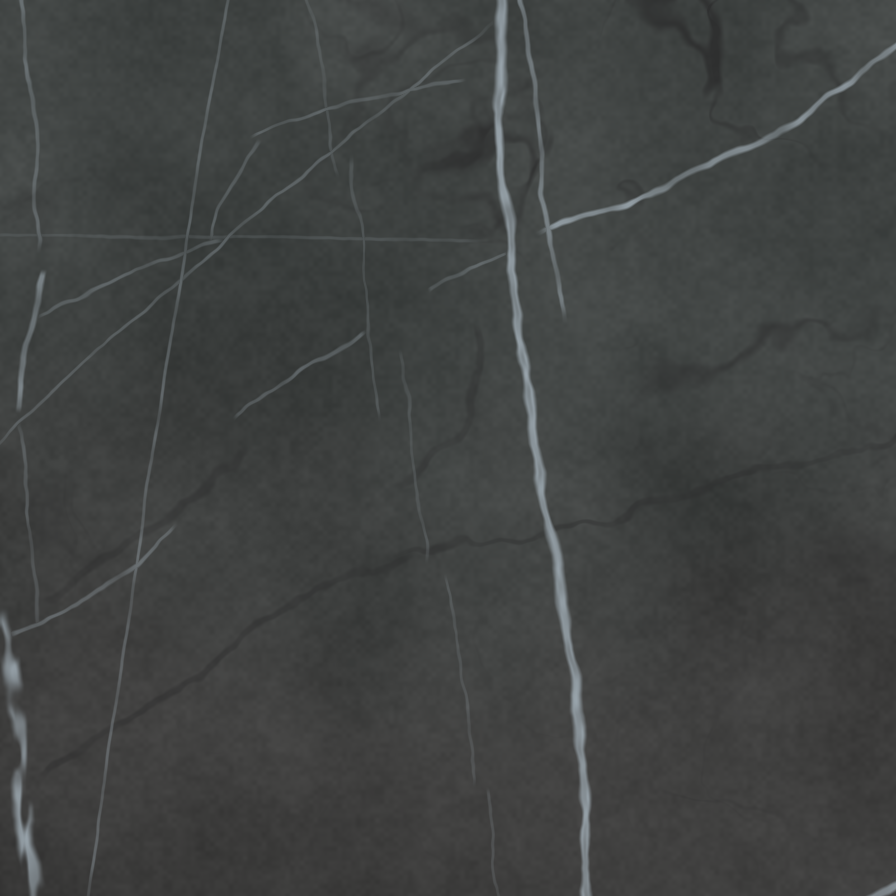
A Shadertoy shader for this texture:

```glsl
// Dark grey marble: clouded stone with fine grain, a branching web of dark
// cracks from warped noise, and pale calcite veins drawn as bent, noise-shaken
// distance lines, from one broad vein down to faint hairlines.

#define STONE_COOL vec3(0.256, 0.271, 0.266)
#define STONE_WARM vec3(0.244, 0.243, 0.240)
#define CRACK_COLOR vec3(0.165, 0.165, 0.167)
#define VEIN_COLOR vec3(0.60, 0.645, 0.675)
#define CLOUD_CONTRAST 0.12
#define GRAIN_CONTRAST 0.022
#define CRACK_STRENGTH 0.75
#define VEIN_WOBBLE 0.022
#define HAIRLINES 5

float hash(vec2 p) {
    return fract(sin(dot(p, vec2(127.1, 311.7))) * 43758.5453);
}

float noise(vec2 p) {
    vec2 i = floor(p), f = fract(p);
    f = f * f * (3.0 - 2.0 * f);
    return mix(mix(hash(i), hash(i + vec2(1, 0)), f.x),
               mix(hash(i + vec2(0, 1)), hash(i + vec2(1, 1)), f.x), f.y);
}

float fbm(vec2 p) {
    float sum = 0.0, amp = 0.533;
    for (int i = 0; i < 4; i++) {
        sum += amp * noise(p);
        p = mat2(1.6, 1.2, -1.2, 1.6) * p + 7.3;
        amp *= 0.5;
    }
    return sum;
}

// Soft line of a given half width, never thinner than the pixel filter
float stroke(float d, float halfWidth) {
    return 1.0 - smoothstep(halfWidth * 0.4, halfWidth * 1.4 + 0.7 / iResolution.y, abs(d));
}

// Bent, shaken line from a to b with tapered ends
float vein(vec2 p, vec2 a, vec2 b, float bend, float halfWidth, float wobble) {
    vec2 dir = b - a;
    float len = length(dir);
    dir /= len;
    float t = dot(p - a, dir) / len;
    float s = clamp(t, 0.0, 1.0);
    float shake = fbm(p * 13.0 + a * 31.0) - 0.5;
    float d = dot(p - a, vec2(-dir.y, dir.x)) - bend * 4.0 * s * (1.0 - s) - wobble * shake;
    float ends = smoothstep(-0.01, 0.05, t) * smoothstep(1.01, 0.95, t);
    float patches = mix(0.45, 1.0, noise(p * 42.0 + b * 17.0));
    return stroke(d, halfWidth) * ends * patches;
}

// Dark web: contour lines of warped noise, broken into patches
float cracks(vec2 p) {
    vec2 warp = vec2(fbm(p * 7.0), fbm(p * 7.0 + 19.0)) - 0.5;
    vec2 q = p + warp * 0.16;
    float broad = 1.0 - smoothstep(0.0, 0.028, abs(fbm(q * 4.2 + 3.0) - 0.5));
    float fine = 1.0 - smoothstep(0.0, 0.035, abs(fbm(q * 8.0 + 41.0) - 0.5));
    float corner = smoothstep(0.55, 0.05, length((p - vec2(0.8, 0.87)) * vec2(0.9, 1.1)));
    float patches = smoothstep(0.38, 0.72, fbm(p * 5.0 + 11.0));
    float web = (broad * 0.75 + fine * 0.4) * patches * (0.35 + 0.85 * corner);
    float seams = vein(p, vec2(0.04, 0.13), vec2(0.46, 0.39), 0.01, 0.004, 0.05);
    seams = max(seams, vein(p, vec2(0.44, 0.38), vec2(1.03, 0.52), -0.01, 0.003, 0.05));
    seams = max(seams, vein(p, vec2(0.04, 0.33), vec2(0.28, 0.50), -0.01, 0.005, 0.05));
    seams = max(seams, vein(p, vec2(0.43, 0.46), vec2(0.53, 0.64), -0.045, 0.005, 0.04));
    return clamp(web + seams * 0.6, 0.0, 1.0);
}

// Broad vein falling from the top edge, with streaks along its body
float mainVein(vec2 p) {
    float path = 0.558 + 0.097 * smoothstep(0.08, 1.0, 1.0 - p.y);
    float d = p.x - path - 0.014 * (fbm(vec2(p.y * 16.0, 2.0)) - 0.5);
    float halfWidth = 0.0048 + 0.003 * (noise(vec2(p.y * 45.0, 5.0)) - 0.5);
    float streaks = noise(vec2(d * 260.0, p.y * 55.0));
    return stroke(d, halfWidth) * mix(0.62, 1.0, streaks);
}

float paleVeins(vec2 p) {
    float w = VEIN_WOBBLE;
    float v = mainVein(p);
    // Strong branches
    v = max(v, 0.95 * vein(p, vec2(0.60, 0.74), vec2(1.03, 0.97), -0.025, 0.0027, w));
    v = max(v, 0.65 * vein(p, vec2(0.573, 1.03), vec2(0.627, 0.64), 0.003, 0.0024, w));
    v = max(v, 0.85 * vein(p, vec2(0.95, -0.01), vec2(1.04, 0.04), 0.0, 0.004, w));
    // Left edge, thick and broken towards the bottom
    v = max(v, 0.45 * vein(p, vec2(0.015, 1.03), vec2(0.046, 0.72), 0.004, 0.002, w));
    v = max(v, 0.70 * vein(p, vec2(0.042, 0.70), vec2(0.018, 0.54), -0.004, 0.003, w));
    v = max(v, 0.30 * vein(p, vec2(0.018, 0.53), vec2(0.045, 0.30), 0.0, 0.0018, w));
    float chips = smoothstep(0.25, 0.6, noise(p * vec2(110.0, 32.0)));
    v = max(v, chips * vein(p, vec2(0.004, 0.32), vec2(0.042, -0.04), 0.0, 0.0085, w));
    // Thin diagonals and the long steep line
    v = max(v, 0.42 * vein(p, vec2(0.26, 1.03), vec2(0.095, -0.03), -0.006, 0.0014, 0.006));
    v = max(v, 0.40 * vein(p, vec2(-0.02, 0.49), vec2(0.555, 0.975), 0.008, 0.0014, 0.016));
    v = max(v, 0.38 * vein(p, vec2(0.04, 0.648), vec2(0.25, 0.735), 0.004, 0.0016, w));
    v = max(v, 0.38 * vein(p, vec2(0.235, 0.73), vec2(0.288, 0.845), 0.01, 0.0015, w));
    v = max(v, 0.38 * vein(p, vec2(0.28, 0.843), vec2(0.52, 0.908), 0.008, 0.0015, w));
    v = max(v, 0.42 * vein(p, vec2(0.262, 0.53), vec2(0.41, 0.628), 0.008, 0.0018, w));
    v = max(v, 0.42 * vein(p, vec2(0.48, 0.672), vec2(0.565, 0.72), 0.006, 0.0018, w));
    v = max(v, 0.48 * vein(p, vec2(0.01, 0.29), vec2(0.20, 0.41), -0.008, 0.002, w));
    v = max(v, 0.22 * vein(p, vec2(-0.02, 0.738), vec2(0.54, 0.733), 0.0, 0.0014, 0.012));
    // Faint steep hairlines
    for (int i = 0; i < HAIRLINES; i++) {
        float k = float(i);
        vec2 top = vec2(0.345 + 0.05 * k, 1.0 - 0.22 * k + 0.06 * hash(vec2(k, 4.0)));
        vec2 drop = vec2(0.02 + 0.02 * hash(vec2(k, 8.0)), -0.16 - 0.14 * hash(vec2(k, 6.0)));
        v = max(v, 0.24 * vein(p, top, top + drop, 0.0, 0.0014, w));
    }
    return v;
}

void mainImage(out vec4 fragColor, in vec2 fragCoord) {
    vec2 p = fragCoord / iResolution.xy;
    // Clouded stone, cooler above and warmer below
    float cloud = fbm(p * 5.0 + 23.0) - 0.5;
    float grain = noise(p * 190.0) + noise(p * 85.0) - 1.0;
    float warmth = smoothstep(0.75, 0.05, p.y + 0.7 * (fbm(p * 3.0) - 0.5));
    vec3 color = mix(STONE_COOL, STONE_WARM, warmth);
    color += CLOUD_CONTRAST * cloud + GRAIN_CONTRAST * grain;
    // Cracks below, pale veins on top
    color = mix(color, CRACK_COLOR, CRACK_STRENGTH * cracks(p));
    color = mix(color, VEIN_COLOR, paleVeins(p));
    fragColor = vec4(color, 1.0);
}
```
